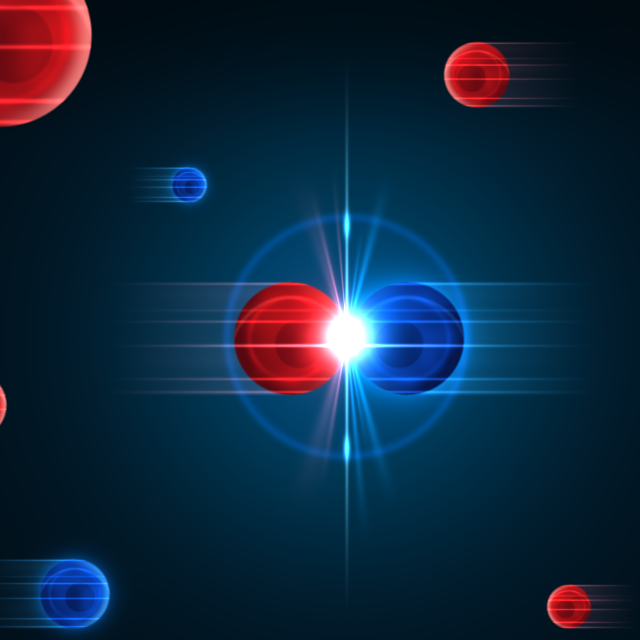
Reproduce this background procedurally as a WebGL 2 fragment shader.

```glsl
#version 300 es
precision highp float;
// Two glossy particles collide in a white flash while others streak past on deep teal.
#define FLASH vec2(0.542, 0.474)
#define FLASH_SIZE 0.036
#define RING_RADIUS 0.187
#define BEAM_LENGTH 0.45
#define GLOW_SPREAD 0.12
#define TRAIL_STRENGTH 0.5

uniform vec2 u_resolution;
out vec4 outColor;

const int RED_COUNT = 5;
// Center x, center y, radius, signed trail length in radii; red ones first
const vec4 PARTICLES[8] = vec4[8](
    vec4(0.000, 0.945, 0.143, -2.0), vec4(0.745, 0.883, 0.051, 3.2),
    vec4(-0.042, 0.367, 0.052, -2.0), vec4(0.889, 0.052, 0.034, 3.2),
    vec4(0.454, 0.471, 0.088, -3.3), vec4(0.637, 0.471, 0.088, 3.4),
    vec4(0.296, 0.711, 0.027, -3.6), vec4(0.117, 0.072, 0.054, -3.2));
// Vertical side, slope from the vertical, width, length
const vec4 RAYS[10] = vec4[10](
    vec4(1, -0.24, 0.025, 0.24), vec4(1, -0.29, 0.09, 0.26),
    vec4(1, -0.08, 0.018, 0.27), vec4(1, 0.25, 0.045, 0.26),
    vec4(1, 0.14, 0.025, 0.18), vec4(-1, -0.27, 0.09, 0.28),
    vec4(-1, -0.17, 0.028, 0.24), vec4(-1, 0.27, 0.045, 0.27),
    vec4(-1, 0.09, 0.025, 0.33), vec4(-1, 0.18, 0.025, 0.19));
const float STREAKS[6] = float[6](0.97, 0.5, 0.30, -0.13, -0.72, -0.95);

float gauss(float x, float width) {
    x /= width;
    return exp(-x * x);
}

float hash(vec2 p) {
    return fract(sin(dot(p, vec2(41.3, 289.1))) * 4375.5);
}

float noise(vec2 p) {
    vec2 i = floor(p), f = fract(p);
    f = f * f * (3.0 - 2.0 * f);
    return mix(mix(hash(i), hash(i + vec2(1, 0)), f.x),
               mix(hash(i + vec2(0, 1)), hash(i + vec2(1, 1)), f.x), f.y);
}

// Thin horizontal light lines across a particle of unit radius
float streaks(float y, float width) {
    float sum = 0.0;
    for (int i = 0; i < 6; i++) sum += gauss(y - STREAKS[i], width) * (i == 1 ? 0.4 : 1.0);
    return sum;
}

// Glass ball: dark on the trailing side, lit rim on the leading side
vec3 ballColor(vec2 q, float lead, bool red, bool colliding, float lines) {
    vec3 dark = red ? vec3(0.34, 0.03, 0.06) : vec3(0.02, 0.09, 0.30);
    vec3 body = red ? vec3(0.86, 0.09, 0.11) : vec3(0.04, 0.32, 0.86);
    vec3 pale = red ? vec3(1.0, 0.60, 0.58) : vec3(0.25, 0.68, 1.0);
    float d = length(q), lit = 0.5 + 0.5 * q.x * lead;
    float shade = 0.25 + 0.6 * lit + 0.2 * q.y + 0.35 * (noise(q * 2.6 + 7.0) - 0.5);
    shade -= 0.25 * smoothstep(0.45, 0.4, length(q - vec2(0.15 * lead, -0.1)));
    if (colliding) shade -= 0.3 * smoothstep(0.72, 1.0, d);
    vec3 col = mix(dark, body, clamp(shade, 0.0, 1.1));
    float rim = smoothstep(0.72, 0.98, d) * smoothstep(0.35, 0.95, lit);
    col = mix(col, pale, rim * (colliding ? 0.2 : 0.75));
    col += body * 0.22 * gauss(d - 0.73, 0.05) * (0.4 + 0.6 * noise(q * 3.0));
    col += pale * 0.13 * smoothstep(0.06, 0.0, abs(length(q - vec2(0.0, -0.35)) - 1.08));
    return col + (body + 0.25 * pale) * lines * 0.4;
}

void main() {
    vec2 p = (gl_FragCoord.xy - 0.5 * u_resolution) / u_resolution.y + 0.5;
    float pixel = 1.0 / u_resolution.y;
    vec2 f = p - FLASH;
    float r = length(f);

    // Backdrop glow and faint lens ring
    vec3 col = mix(vec3(0.003, 0.06, 0.10), vec3(0.0, 0.29, 0.44), exp(-r * r / GLOW_SPREAD));
    col *= 1.0 - 0.35 * smoothstep(0.75, 1.0, p.y);
    col += vec3(0.0, 0.07, 0.2) * gauss(r - RING_RADIUS, 0.007);
    col += vec3(0.0, 0.01, 0.04) * smoothstep(RING_RADIUS, RING_RADIUS - 0.01, r);

    // Particles with motion trails
    for (int i = 0; i < 8; i++) {
        vec4 s = PARTICLES[i];
        bool red = i < RED_COUNT, colliding = i == 4 || i == 5;
        vec2 q = (p - s.xy) / s.z;
        float d = length(q), aa = 1.5 * pixel / s.z;
        float along = q.x / s.w;
        float fade = step(0.0, along) * pow(max(1.0 - along, 0.0), 1.3);
        float lines = streaks(q.y, max(0.025, 0.6 * aa));
        float band = smoothstep(1.0 + aa, 1.0 - aa, abs(q.y)) * (0.25 + 0.3 * noise(vec2(q.y * 5.0, s.x * 9.0)));
        vec3 tint = red ? vec3(0.85, 0.38, 0.45) : vec3(0.22, 0.60, 0.88);
        col += tint * fade * (band + lines * 0.9) * TRAIL_STRENGTH;
        if (!red) col += vec3(0.0, 0.16, 0.34) * exp(-5.0 * max(d - 1.0, 0.0));
        vec3 ball = ballColor(q, -sign(s.w), red, colliding, lines);
        col = mix(col, ball, smoothstep(1.0 + aa, 1.0 - aa, d));
    }

    // Fan of rays, red to the left and blue to the right
    for (int i = 0; i < 10; i++) {
        vec4 ray = RAYS[i];
        float y = f.y * ray.x;
        float fade = smoothstep(0.0, 0.02, y) * pow(max(1.0 - y / ray.w, 0.0), 1.5);
        vec3 tint = ray.y < 0.0 ? vec3(0.95, 0.32, 0.42) : vec3(0.05, 0.60, 1.0);
        float strength = ray.z > 0.06 ? 0.5 : 0.8;
        col += tint * strength * fade * gauss(f.x / max(y, 0.001) - ray.y, ray.z);
    }

    // Vertical beam with two bright beads
    float beam = pow(max(1.0 - abs(f.y) / BEAM_LENGTH, 0.0), 1.6);
    col += vec3(0.55, 0.85, 0.95) * beam * gauss(f.x, max(0.0025, pixel));
    col += vec3(0.25, 0.8, 1.0) * gauss(f.x, 0.005) * gauss(abs(f.y) - 0.174, 0.017);

    // Central flash
    vec3 halo = mix(vec3(0.85, 0.12, 0.18), vec3(0.0, 0.55, 1.0), smoothstep(-0.03, 0.03, f.x));
    col += halo * 0.75 * exp(-r * r / 0.0045);
    col += vec3(1.0, 0.98, 1.0) * 1.7 * gauss(r, FLASH_SIZE);
    col += vec3(0.5, 0.55, 0.65) * gauss(f.y + 0.014, 0.0025) * gauss(f.x, 0.14);
    outColor = vec4(clamp(col, 0.0, 1.0), 1.0);
}
```
